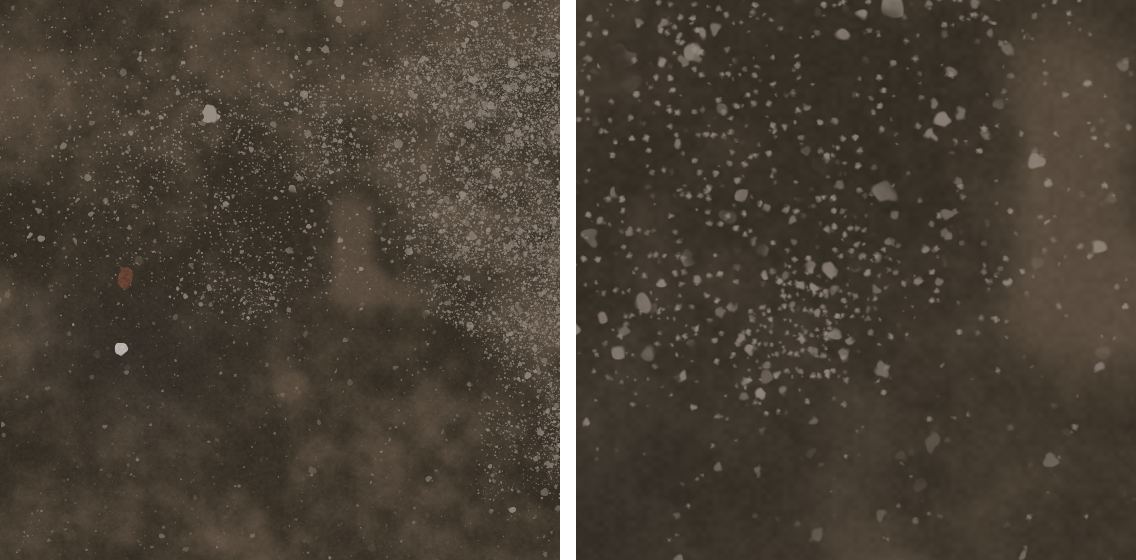
Left, the full canvas; right, a detail of the centre.
A WebGL 1 fragment shader for this texture:

```glsl
precision highp float;
// Weathered dark concrete with tan stains and a crust of pale mineral grains.
uniform vec2 u_resolution;

const vec3 DARK_STONE = vec3(0.205, 0.178, 0.140);
const vec3 LIGHT_STONE = vec3(0.375, 0.322, 0.265);
const vec3 TAN_STAIN = vec3(0.365, 0.312, 0.255);
const vec3 COOL_STAIN = vec3(0.205, 0.190, 0.170);
const vec3 DUST = vec3(0.41, 0.37, 0.325);
const vec3 GRAIN_SHADE = vec3(0.43, 0.39, 0.345);
const vec3 GRAIN_LIGHT = vec3(0.60, 0.555, 0.515);
const vec3 CHIP_WHITE = vec3(0.72, 0.70, 0.68);
const vec3 BRICK = vec3(0.43, 0.27, 0.20);
const float GRAIN_CELLS = 62.0;   // cells across for the coarsest grains
const float GRAIN_STEP = 1.65;    // cell refinement per layer
const float EDGE_SOFTNESS = 0.0011;
const float GRIT_CELLS = 310.0;
const float GRIT_CONTRAST = 0.045;

float hash(vec2 p) {
  return fract(sin(dot(p, vec2(127.1, 311.7))) * 43758.5453);
}

float noise(vec2 p) {
  vec2 i = floor(p), f = fract(p);
  f = f * f * (3.0 - 2.0 * f);
  return mix(mix(hash(i), hash(i + vec2(1.0, 0.0)), f.x),
             mix(hash(i + vec2(0.0, 1.0)), hash(i + 1.0), f.x), f.y);
}

float fbm(vec2 p) {
  float sum = 0.0, amp = 0.5;
  for (int i = 0; i < 5; i++) {
    sum += amp * noise(p);
    p = mat2(1.6, 1.2, -1.2, 1.6) * p + 7.3;
    amp *= 0.5;
  }
  return sum / 0.97;
}

// Soft elliptical spot
float spot(vec2 p, vec2 center, vec2 radius) {
  vec2 d = (p - center) / radius;
  return exp(-dot(d, d));
}

// Hard-edged chip with a wobbly outline
float chip(vec2 p, vec2 center, vec2 radius) {
  float d = length((p - center) / radius) + 0.5 * (noise(p * 130.0) - 0.5);
  return 1.0 - smoothstep(0.85, 1.05, d);
}

// Share of cells holding a grain: crust on the right, loose clusters elsewhere
float grainCover(vec2 p) {
  vec2 q = p + 0.12 * (vec2(fbm(p * 7.0), fbm(p * 7.0 + 31.0)) - 0.5);
  float border = mix(0.85, 0.66, smoothstep(0.36, 0.52, q.y));
  float crust = smoothstep(border, border + 0.17, q.x) * smoothstep(0.03, 0.16, q.y);
  crust *= 1.0 - 0.6 * smoothstep(0.82, 1.0, q.y);
  crust *= 1.0 - 0.92 * spot(q, vec2(0.86, 0.50), vec2(0.075, 0.032));
  crust *= 1.0 - 0.85 * spot(q, vec2(0.78, 0.76), vec2(0.05, 0.09));
  float clusters = 0.32 * spot(q, vec2(0.57, 0.76), vec2(0.09, 0.08))
                 + 0.30 * spot(q, vec2(0.46, 0.50), vec2(0.08, 0.05))
                 + 0.38 * spot(q, vec2(0.74, 0.85), vec2(0.09, 0.05))
                 + 0.13 * spot(q, vec2(0.35, 0.70), vec2(0.20, 0.18));
  float clumping = smoothstep(0.22, 0.68, fbm(p * 17.0 + 3.0));
  return (0.80 * crust + clusters) * mix(0.3, 1.15, clumping) + 0.012
       + 0.022 * smoothstep(0.38, 0.55, p.y);
}

// Returns grain opacity in x and grain brightness in y
vec2 grainLayer(vec2 p, float cells, float cover, float seed) {
  vec2 g = p * cells, base = floor(g), result = vec2(0.0);
  g += 0.35 * (vec2(noise(g * 2.3), noise(g * 2.3 + 19.0)) - 0.5);
  float soft = EDGE_SOFTNESS * cells;
  for (int y = -1; y <= 1; y++) {
    for (int x = -1; x <= 1; x++) {
      vec2 cell = base + vec2(float(x), float(y));
      vec2 id = cell + seed;
      float size = hash(id + 5.7);
      float radius = mix(0.14, 0.47, size * size);
      vec2 center = cell + vec2(hash(id + 1.3), hash(id + 9.1));
      float shape = 1.0 - smoothstep(radius - soft, radius + soft, length(g - center));
      shape *= smoothstep(-0.02, 0.02, cover - hash(id + 14.9));
      if (shape > result.x) result = vec2(shape, hash(id + 23.5));
    }
  }
  return result;
}

void main() {
  vec2 p = gl_FragCoord.xy / min(u_resolution.x, u_resolution.y);
  vec2 warped = p + 0.07 * (vec2(fbm(p * 9.0 + 4.0), fbm(p * 9.0 + 52.0)) - 0.5);

  // Mottled stone, warmer and lighter toward the upper left
  float tone = 0.62 * fbm(p * 5.0 + 11.0) + 0.38 * fbm(p * 26.0);
  tone += 0.10 * spot(warped, vec2(0.15, 0.90), vec2(0.32, 0.24));
  tone += 0.07 * spot(warped, vec2(0.15, 0.05), vec2(0.30, 0.12));
  vec3 color = mix(DARK_STONE, LIGHT_STONE, smoothstep(0.30, 0.88, tone));
  color = mix(color, COOL_STAIN, 0.55 * spot(warped, vec2(0.26, 0.38), vec2(0.19, 0.14)));

  // Tan worn patches
  float stain = spot(warped, vec2(0.63, 0.58), vec2(0.055, 0.09))
              + 0.8 * spot(warped, vec2(0.66, 0.47), vec2(0.10, 0.05))
              + 0.9 * spot(warped, vec2(0.53, 0.32), vec2(0.04, 0.045))
              + 0.9 * spot(warped, vec2(0.64, 0.98), vec2(0.09, 0.07));
  color = mix(color, TAN_STAIN, 0.85 * smoothstep(0.2, 0.8, stain));

  // Fine grit and dusty haze under the grains
  float grit = 0.6 * noise(p * GRIT_CELLS) + 0.4 * noise(p * GRIT_CELLS * 0.5 + 8.0) - 0.5;
  color += GRIT_CONTRAST * grit;
  float cover = grainCover(p);
  color = mix(color, DUST, 0.5 * cover * noise(p * 120.0));

  // Pale grains, coarse to fine
  float cells = GRAIN_CELLS;
  for (int i = 0; i < 4; i++) {
    float level = float(i);
    vec2 grain = grainLayer(p, cells, cover * (0.45 + 0.13 * level), 37.0 * level);
    vec3 tint = mix(GRAIN_SHADE, GRAIN_LIGHT, grain.y) + 0.8 * GRIT_CONTRAST * grit;
    color = mix(color, tint, 0.88 * grain.x);
    cells *= GRAIN_STEP;
  }

  // Lone chips of plaster and brick
  color = mix(color, GRAIN_LIGHT, chip(p, vec2(0.376, 0.795), vec2(0.015, 0.017)));
  color = mix(color, CHIP_WHITE + 2.0 * GRIT_CONTRAST * grit, chip(p, vec2(0.216, 0.377), vec2(0.011)));
  color = mix(color, BRICK + grit * 0.15, 0.85 * chip(p, vec2(0.224, 0.505), vec2(0.014, 0.021)));
  gl_FragColor = vec4(color, 1.0);
}
```
